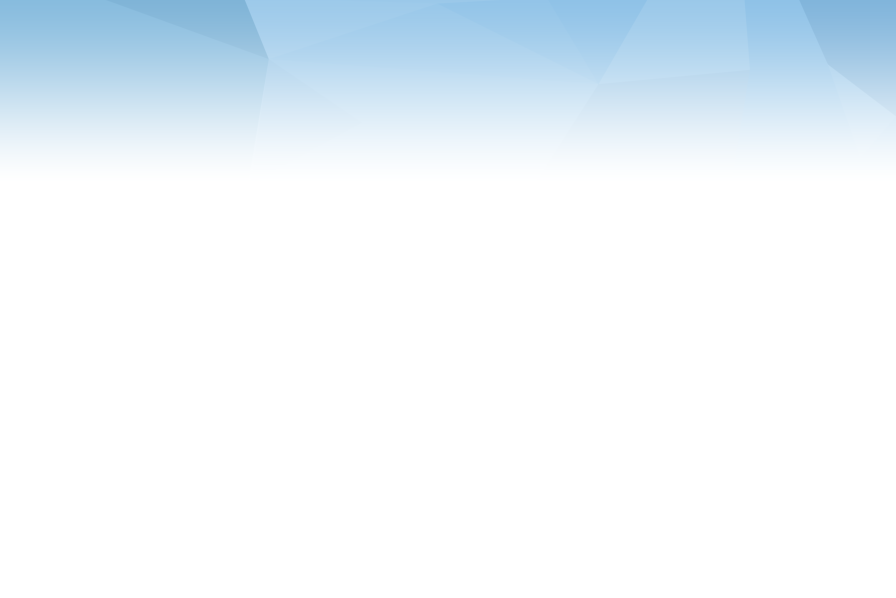
Write a Shadertoy shader that draws this background.

```glsl
// Pale blue faceted crystal band fading down into a white page.

// Coverage of the half plane beside the line a-b, with a soft edge.
float halfPlane(vec2 p, vec2 a, vec2 b, float soft) {
    vec2 d = normalize(b - a);
    vec2 q = p - a;
    return smoothstep(-soft, soft, d.x * q.y - d.y * q.x);
}

// Convex corner at b, bounded by the lines a-b and b-c.
float wedge(vec2 p, vec2 a, vec2 b, vec2 c, float soft) {
    return halfPlane(p, a, b, soft) * halfPlane(p, b, c, soft);
}

float triangle(vec2 p, vec2 a, vec2 b, vec2 c, float soft) {
    return wedge(p, a, b, c, soft) * halfPlane(p, c, a, soft);
}

// Strength of the band: full at the top, gone at the given depth.
float bandFade(float y, float depth) {
    float t = clamp(1.0 - y / depth, 0.0, 1.0);
    return mix(t, smoothstep(0.0, 1.0, t), 0.5);
}

// Light absorbed by the facets at p.
vec3 facetInk(vec2 p, float soft) {
    const vec3 BLUE = vec3(0.395, 0.215, 0.085);
    const vec3 GREY = vec3(1.0, 0.95, 0.85);
    const vec3 SKY = vec3(1.0, 0.55, 0.2);

    // Shared corners
    vec2 leftHub = vec2(30.0, 6.6);
    vec2 peak = vec2(48.8, 0.4);
    vec2 midHub = vec2(66.8, 9.4);
    vec2 rightHub = vec2(83.7, 7.8);
    vec2 farHub = vec2(92.4, 7.2);
    vec2 leftTop = vec2(27.2, -0.3);
    vec2 midTopA = vec2(61.0, -0.3);
    vec2 midTopB = vec2(72.4, -0.3);

    vec3 ink = BLUE;

    // Left side
    float leftSide = wedge(p, leftTop, leftHub, vec2(27.7, 20.5), soft);
    ink += leftSide * vec3(0.075, 0.05, 0.045);
    ink += GREY * 0.032 * triangle(p, vec2(11.0, -0.3), leftTop, leftHub, soft);
    ink += GREY * 0.016 * triangle(p, leftHub, vec2(40.4, 13.7), vec2(28.0, 20.5), soft);

    // Centre
    ink -= SKY * 0.008 * triangle(p, leftTop, peak, leftHub, soft);
    ink += SKY * 0.010 * triangle(p, leftHub, peak, midHub, soft);
    ink += SKY * 0.030 * triangle(p, peak, midTopA, midHub, soft);
    ink += SKY * 0.045 * triangle(p, midTopA, midTopB, midHub, soft);

    // Right side
    float beforeRight = wedge(p, vec2(83.1, 0.0), rightHub, vec2(82.0, 18.2), soft);
    float underMid = wedge(p, vec2(59.7, 20.5), midHub, rightHub, soft);
    ink += GREY * 0.028 * underMid * beforeRight;
    ink += SKY * 0.045 * (1.0 - beforeRight);
    ink += GREY * 0.055 * wedge(p, vec2(100.0, 13.0), farHub, vec2(89.2, 0.0), soft);
    ink -= SKY * 0.025 * triangle(p, farHub, vec2(100.0, 13.0), vec2(96.0, 17.6), soft);
    return ink;
}

void mainImage(out vec4 fragColor, in vec2 fragCoord) {
    // Canvas is 100 units wide, y runs down from the top edge.
    vec2 uv = fragCoord / iResolution.xy;
    vec2 p = vec2(uv.x, 1.0 - uv.y) * vec2(100.0, 66.8);
    float soft = 75.0 / iResolution.x;

    vec3 color = 1.0 - facetInk(p, soft) * bandFade(p.y, 20.4);
    fragColor = vec4(clamp(color, 0.0, 1.0), 1.0);
}
```
